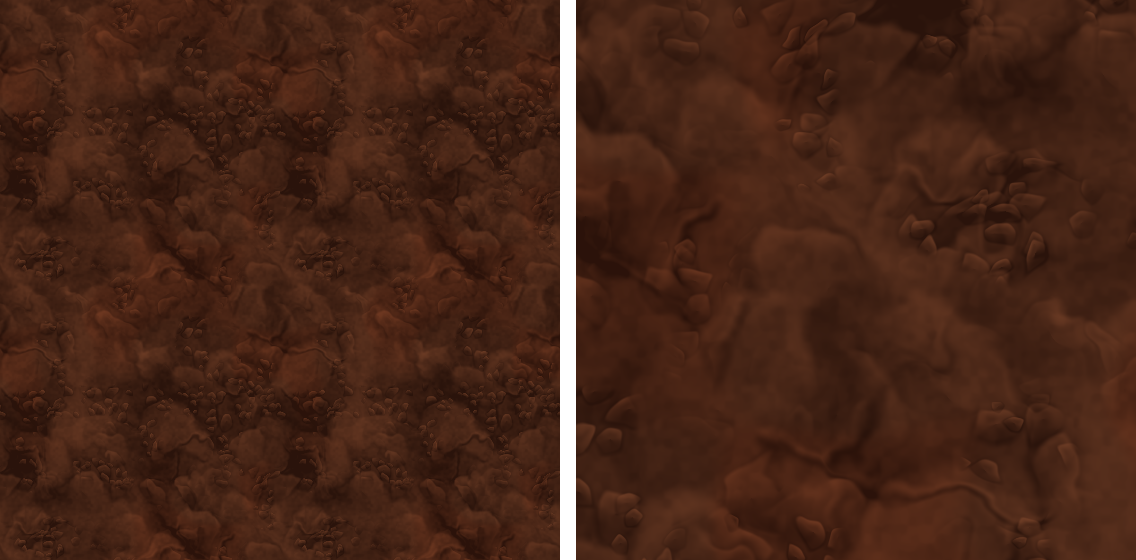
Left: the whole. Right: its middle third, enlarged.
A WebGL 2 fragment shader for this texture:

```glsl
#version 300 es
precision highp float;

uniform vec2 u_resolution;
out vec4 fragColor;

const float TAU = 6.283185;

vec3 hash(vec2 cell, float seed) {
  vec3 q = fract(cell.xyx * vec3(0.1031, 0.1030, 0.0973) + seed * 0.137);
  q += dot(q, q.yzx + 33.33);
  return fract((q.xxy + q.yzz) * q.zyx);
}

// Smooth cellular noise: random tones blended between jittered points, wrapping every n cells
float mottle(vec2 p, float n, float seed) {
  vec2 g = p * n, sum = vec2(0.0);
  for (int y = -1; y <= 1; y++)
    for (int x = -1; x <= 1; x++) {
      vec2 id = floor(g) + vec2(x, y);
      vec3 r = hash(mod(id, n), seed);
      vec2 d = g - id - 0.25 - 0.5 * r.xy;
      sum += exp(-5.0 * dot(d, d)) * vec2(r.z, 1.0);
    }
  return sum.x / sum.y;
}

// Distance to the border between cells, as second minus first nearest point
float cellBorder(vec2 p, float n, float seed) {
  vec2 g = p * n, nearest = vec2(9.0);
  for (int y = -1; y <= 1; y++)
    for (int x = -1; x <= 1; x++) {
      vec2 id = floor(g) + vec2(x, y);
      float d = length(g - id - 0.1 - 0.8 * hash(mod(id, n), seed).xy);
      nearest = d < nearest.x ? vec2(d, nearest.x) : vec2(nearest.x, min(nearest.y, d));
    }
  return nearest.y - nearest.x;
}

// Rounded five-sided outline, 1.0 on the edge
float facets(vec2 d, vec3 r) {
  float sum = 0.0;
  for (int i = 0; i < 5; i++) {
    float a = TAU * (float(i) + 0.2 * sin(float(i) * 9.0 + r.z * 40.0)) / 5.0 + r.y * TAU;
    sum += pow(max(dot(d, vec2(cos(a), sin(a))), 0.0), 6.0);
  }
  return pow(sum, 1.0 / 6.0);
}

// Lays half-buried stones over the tone, lit from above
float stones(float tone, vec2 p, float n, float cover, float strength, float seed) {
  vec2 g = p * n;
  for (int y = -1; y <= 1; y++)
    for (int x = -1; x <= 1; x++) {
      vec2 id = floor(g) + vec2(x, y);
      vec3 r = hash(mod(id, n), seed), s = hash(mod(id, n), seed + 7.0);
      if (r.z > cover) continue;
      vec2 d = g - id - 0.25 - 0.5 * r.xy;
      float k = facets(d / mix(0.28, 0.58, s.x), s);
      float light = dot(normalize(d + 1e-5), normalize(vec2(s.y * 1.6 - 0.8, 0.85)));
      float body = smoothstep(1.0, 0.8, k) * mix(0.35, 1.0, smoothstep(-0.8, 0.5, light));
      float shadow = smoothstep(1.3, 0.95, k) * (0.6 - 0.4 * light);
      float rim = smoothstep(0.3, 0.9, k) * (light > 0.0 ? 0.36 : 0.16) * light;
      float face = mix(tone, 0.5 + 0.24 * s.z, 0.55) + rim;
      tone = mix(tone - 0.21 * strength * shadow, face, body * strength);
    }
  return tone;
}

void main() {
  // Two repeats across and two down
  vec2 p = gl_FragCoord.xy / u_resolution * 2.0;

  // Uneven outlines
  vec2 w = p + 0.018 * sin(TAU * (p.yx * vec2(2.0, 3.0) + p * vec2(1.0, 2.0)));
  w += 0.045 * (vec2(mottle(p, 13.0, 1.0), mottle(p, 13.0, 2.0)) - 0.5);
  w += 0.018 * (vec2(mottle(p, 34.0, 3.0), mottle(p, 34.0, 4.0)) - 0.5);

  // Soft clods of earth
  float broad = mottle(w, 4.0, 5.0);
  float tone = 0.56 + 0.3 * (broad - 0.5) + 0.4 * (mottle(w, 10.0, 6.0) - 0.5);

  // Buried rocks, large to small
  tone = stones(tone, w, 4.0, 0.75, 0.7, 11.0);
  tone = stones(tone, w + 0.37, 7.0, 0.5, 0.8 * smoothstep(0.3, 0.55, mottle(p, 5.0, 12.0)), 13.0);
  tone = stones(tone, w + 0.13, 12.0, 0.4, 0.7 * smoothstep(0.4, 0.6, mottle(p, 6.0, 15.0)), 16.0);

  // Short cracks with a pale upper lip
  float broken = smoothstep(0.52, 0.72, mottle(p, 8.0, 21.0));
  float lip = smoothstep(0.1, 0.0, cellBorder(w - vec2(-0.005, 0.01), 5.0, 22.0));
  tone += broken * (0.16 * lip - 0.26 * smoothstep(0.1, 0.0, cellBorder(w, 5.0, 22.0)));

  // Pebbles gathered in small dark hollows
  float hollow = smoothstep(0.62, 0.76, mottle(p, 8.0, 31.0));
  tone -= 0.1 * hollow;
  vec2 q = mix(p, w, 0.5);
  tone = stones(tone, q, 21.0, 0.22, 0.2 + 0.7 * hollow, 32.0);
  tone = stones(tone, q + 0.21, 34.0, 0.45, hollow, 34.0);

  // Fine grain
  tone += 0.13 * (mottle(w, 44.0, 41.0) - 0.5) + 0.12 * (mottle(p, 96.0, 42.0) - 0.5);

  // Dark umber to pale clay, with faint rusty patches
  vec3 color = mix(vec3(0.13, 0.055, 0.03), vec3(0.41, 0.225, 0.138), clamp(tone, 0.12, 1.25));
  float rust = smoothstep(0.5, 0.75, mottle(p, 6.0, 51.0));
  color *= mix(vec3(1.0), vec3(1.03, 0.95, 0.9), rust);
  fragColor = vec4(color, 1.0);
}
```
